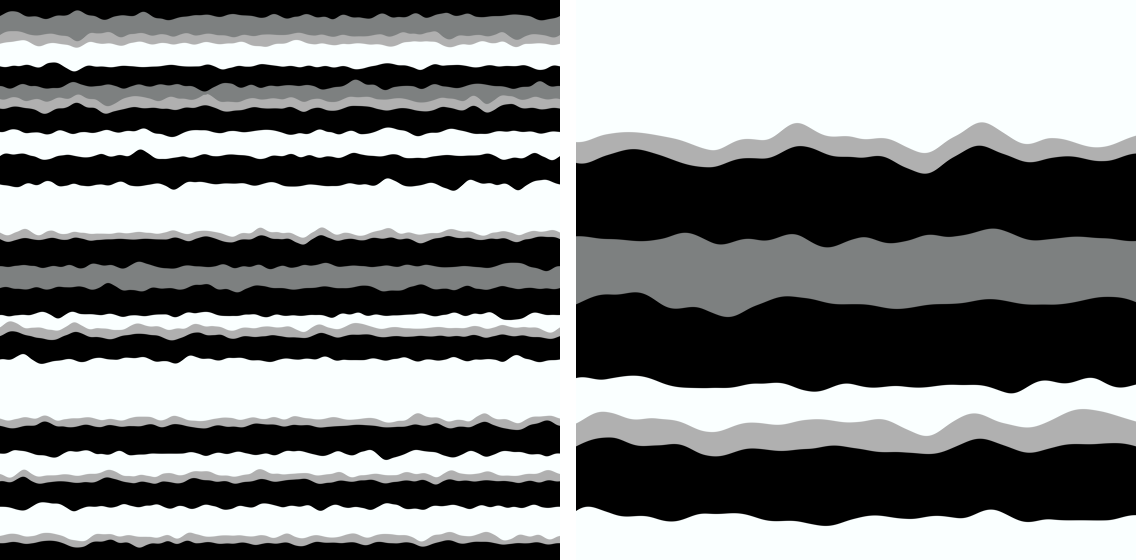
Left: the whole. Right: its middle third, enlarged.
Give the GLSL for this pattern, as a WebGL 1 fragment shader.

```glsl
precision highp float;

uniform vec2 u_resolution;

const vec3 BLACK = vec3(0.0);
const vec3 WHITE = vec3(0.98, 1.0, 1.0);
const vec3 DARK_GREY = vec3(0.49, 0.50, 0.50);
const vec3 LIGHT_GREY = vec3(0.69);

const float BROAD_CELLS = 18.0;   // noise cells across the canvas
const float FINE_CELLS = 34.0;
const float BROAD_HEIGHT = 0.023; // edge displacement, in canvas heights
const float FINE_HEIGHT = 0.015;
const float TRIM_FOLLOW = 0.6;    // how far a trim copies the edge above it
const float TRIM_OWN = 0.55;      // strength of its independent wobble
const float MIN_TRIM = 0.006;
const float EDGE_SOFTNESS = 0.75; // in pixels

// Random slope in -1..1, biased to small values so most of an edge is calm
float slopeAt(float cell, float seed) {
  float h = fract(sin(cell * 12.9898 + seed * 78.233) * 43758.5) * 2.0 - 1.0;
  return h * (0.35 + 0.65 * abs(h));
}

// One-dimensional gradient noise that wraps after `cells` cells
float gradientNoise(float x, float cells, float seed) {
  float p = x * cells;
  float i = floor(p);
  float f = p - i;
  float fade = f * f * f * (f * (f * 6.0 - 15.0) + 10.0);
  float left = slopeAt(mod(i, cells), seed) * f;
  float right = slopeAt(mod(i + 1.0, cells), seed) * (f - 1.0);
  return mix(left, right, fade);
}

float wobble(float x, float seed) {
  return BROAD_HEIGHT * gradientNoise(x, BROAD_CELLS, seed)
       + FINE_HEIGHT * gradientNoise(x, FINE_CELLS, seed + 0.37);
}

// Coverage of the region below an edge; depth grows downwards
float below(float depth, float edge) {
  float soft = EDGE_SOFTNESS / u_resolution.y;
  return smoothstep(-soft, soft, depth - edge);
}

// Paints a body with an optional light trim along its lower edge
void stripe(inout vec3 colour, vec2 p, float top, float body, float trim, vec3 tone) {
  float seed = top * 50.0;
  float bodyWobble = wobble(p.x, seed + 1.3);
  float topEdge = top + wobble(p.x, seed);
  float bodyEdge = max(top + body + bodyWobble, topEdge + MIN_TRIM);
  float lowEdge = bodyEdge;
  if (trim > 0.0) {
    float trimWobble = TRIM_FOLLOW * bodyWobble + TRIM_OWN * wobble(p.x, seed + 2.7);
    lowEdge = max(top + body + trim + trimWobble, bodyEdge + MIN_TRIM);
    tone = mix(tone, LIGHT_GREY, below(p.y, bodyEdge));
  }
  float cover = below(p.y, topEdge) * (1.0 - below(p.y, lowEdge));
  colour = mix(colour, tone, cover);
}

void main() {
  vec2 p = gl_FragCoord.xy / u_resolution;
  p.y = 1.0 - p.y;
  vec3 colour = BLACK;

  // Top group: the grey stripe overlaps the white one
  stripe(colour, p, 0.0640, 0.0545, 0.0, WHITE);
  stripe(colour, p, 0.0286, 0.0339, 0.0156, DARK_GREY);

  // Remaining stripes: top, body height, trim height
  stripe(colour, p, 0.1536, 0.0234, 0.0169, DARK_GREY);
  stripe(colour, p, 0.2357, 0.0430, 0.0, WHITE);
  stripe(colour, p, 0.3294, 0.0859, 0.0117, WHITE);
  stripe(colour, p, 0.4753, 0.0391, 0.0, DARK_GREY);
  stripe(colour, p, 0.5625, 0.0221, 0.0156, WHITE);
  stripe(colour, p, 0.6419, 0.1055, 0.0130, WHITE);
  stripe(colour, p, 0.8099, 0.0365, 0.0130, WHITE);
  stripe(colour, p, 0.9049, 0.0521, 0.0130, WHITE);

  gl_FragColor = vec4(colour, 1.0);
}
```
